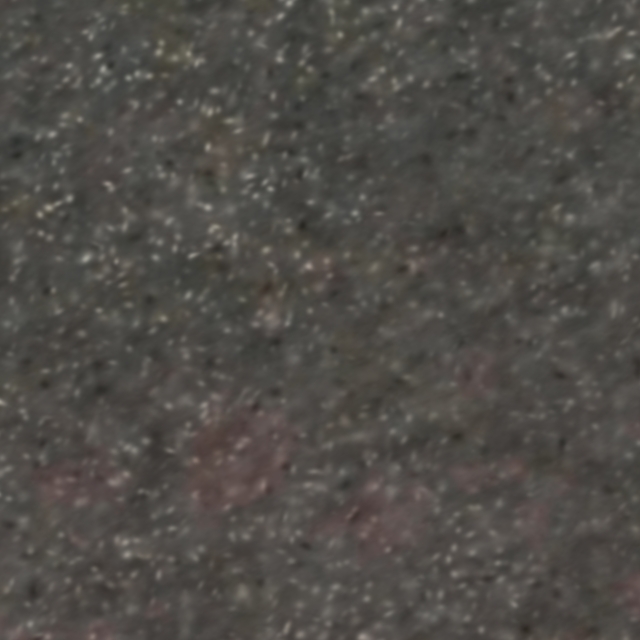
Give the GLSL for this texture, as a Shadertoy shader.

```glsl
float hash(vec2 p) {
    vec3 q = fract(vec3(p.xyx) * 0.1031);
    q += dot(q, q.yzx + 33.33);
    return fract((q.x + q.y) * q.z);
}

float noise(vec2 p) {
    vec2 cell = floor(p), f = fract(p);
    f = f * f * (3.0 - 2.0 * f);
    return mix(mix(hash(cell), hash(cell + vec2(1, 0)), f.x),
               mix(hash(cell + vec2(0, 1)), hash(cell + vec2(1, 1)), f.x), f.y);
}

mat2 rotate(float angle) {
    float c = cos(angle), s = sin(angle);
    return mat2(c, -s, s, c);
}

// Signed octave sum, turned at each step to hide the lattice
float fbm(vec2 p) {
    float sum = 0.0, weight = 0.55;
    for (int i = 0; i < 3; i++) {
        sum += weight * (noise(p) - 0.5);
        p = rotate(0.7) * p * 2.03 + 17.3;
        weight *= 0.55;
    }
    return sum;
}

// Soft rounded grains, one per cell; rarity makes strong ones scarce
float grains(vec2 p, float rarity, float seed) {
    vec2 cell = floor(p);
    float sum = 0.0;
    for (int y = -1; y <= 1; y++) {
        for (int x = -1; x <= 1; x++) {
            vec2 id = cell + vec2(x, y);
            vec2 key = id + seed;
            vec2 center = id + vec2(hash(key + 3.1), hash(key + 47.7));
            float angle = 0.5 + 1.8 * (hash(key + 81.3) - 0.5);
            vec2 radius = vec2(mix(0.30, 0.48, hash(key + 19.9)),
                               mix(0.24, 0.34, hash(key + 63.2)));
            vec2 d = rotate(angle) * (p - center) / radius;
            sum += pow(hash(key + 120.6), rarity) * exp(-dot(d, d));
        }
    }
    return sum;
}

void mainImage(out vec4 fragColor, in vec2 fragCoord) {
    vec2 uv = fragCoord / iResolution.xy;
    vec2 warped = uv + 0.006 * vec2(noise(uv * 22.0), noise(uv * 22.0 + 71.0));
    vec2 along = rotate(0.45) * warped;

    // Neutral green-gray at the top, warm brown-gray at the bottom
    float height = smoothstep(0.2, 0.9, uv.y + 0.5 * fbm(uv * 4.0));
    vec3 color = mix(vec3(0.289, 0.274, 0.262), vec3(0.277, 0.276, 0.263), height);

    // Broad mottling, clumps and short slanted streaks
    float mottle = 0.075 * fbm(uv * 6.0 + 5.0);
    float clumps = 0.095 * fbm(along * vec2(17.0, 25.0) + 40.0);
    float streaks = 0.085 * fbm(along * vec2(36.0, 54.0));
    color += mottle + clumps + streaks;

    // Bright grains, crisper toward the top left, and a few dark pits
    float crisp = mix(0.7, 1.25, smoothstep(-0.4, 0.7, uv.y - uv.x));
    float patches = 0.45 + 1.1 * noise(uv * 9.0 + 31.0);
    float fine = 0.20 * crisp * patches * grains(warped * 56.0, 3.6, 10.0);
    float coarse = 0.10 * patches * grains(warped * 34.0, 2.0, 230.0);
    float pits = 0.10 * grains(warped * 40.0, 9.0, 410.0);
    color += (fine + coarse) * vec3(1.0, 0.98, 0.92) - pits;

    // Small rose stains below, ochre stains mostly at the upper left
    float rose = smoothstep(0.62, 0.95, noise(uv * 12.0 + 12.0) + 0.6 * fbm(uv * 26.0));
    float ochre = smoothstep(0.60, 0.95, noise(uv * 15.0 + 90.0) + 0.6 * fbm(uv * 34.0));
    color += rose * mix(1.0, 0.3, height) * vec3(0.048, 0.008, 0.014);
    color += ochre * mix(0.4, 1.0, height * (1.0 - uv.x)) * vec3(0.024, 0.019, -0.012);

    // Small shifts of hue between neighbouring grains
    float hue = fbm(uv * 24.0 + 150.0);
    color += hue * vec3(0.022, -0.006, -0.012);

    fragColor = vec4(clamp(color, 0.0, 1.0), 1.0);
}
```
